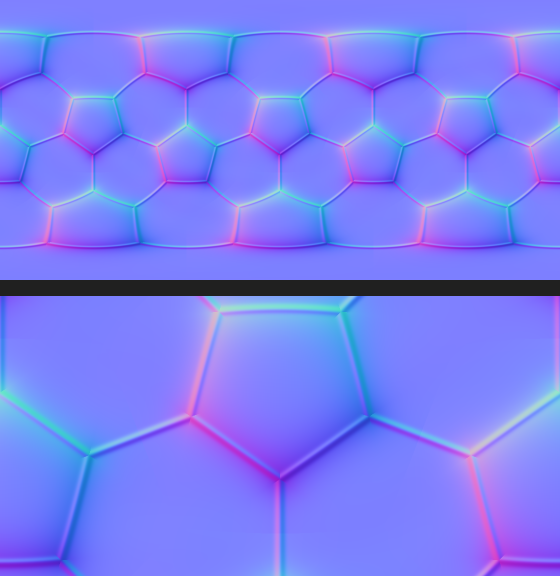
Top: the whole. Bottom: its middle third, enlarged.
Write a WebGL 2 fragment shader that draws this texture map.

```glsl
#version 300 es
precision highp float;

uniform vec2 u_resolution;
out vec4 fragColor;

const float PI = 3.14159265;

// Panel axes of a truncated icosahedron: two pentagon rings, three hexagon rings, pole
const vec2 RINGS[6] = vec2[6](
    vec2(37.38, 0.0), vec2(79.19, 60.0),
    vec2(41.81, 60.0), vec2(70.53, 22.24), vec2(70.53, -22.24),
    vec2(0.0, 0.0));

// Axis of panel i, or of its antipode when that faces dir; the first six are pentagons
vec3 panelAxis(int i, vec3 dir) {
    vec2 a = radians(RINGS[i / 3] + vec2(0.0, 120.0 * float(i % 3)));
    vec3 axis = vec3(sin(a.x) * cos(a.y), sin(a.x) * sin(a.y), cos(a.x));
    return axis * sign(dot(axis, dir)) * (i < 6 ? 0.9741 : 1.0);
}

// Tangent-space slope of the stitched ball at a map position
vec2 surfaceSlope(vec2 uv) {
    float lon = uv.x * 2.0 * PI;
    float lat = (uv.y - 0.5) * PI;
    vec3 east = vec3(-sin(lon), cos(lon), 0.0);
    vec3 north = vec3(-sin(lat) * cos(lon), -sin(lat) * sin(lon), cos(lat));
    vec3 dir = vec3(cos(lat) * cos(lon), cos(lat) * sin(lon), sin(lat));

    // Two nearest panels, and the nearest of each kind
    vec3 first = vec3(0.0), second = vec3(0.0), pent = vec3(0.0), hex = vec3(0.0);
    for (int i = 0; i < 16; i++) {
        vec3 axis = panelAxis(i, dir);
        float reach = dot(axis, dir);
        if (reach > dot(first, dir)) {
            second = first;
            first = axis;
        } else if (reach > dot(second, dir)) {
            second = axis;
        }
        if (i < 6) {
            if (reach > dot(pent, dir)) pent = axis;
        } else if (reach > dot(hex, dir)) {
            hex = axis;
        }
    }

    // Narrow groove along every seam
    vec3 away = normalize(first - second);
    float x = dot(away, dir) / 0.0135;
    vec3 tilt = -away * 1.35 * x * exp(-x * x);

    // Soft slopes down into the pentagon, summed over its sides
    vec3 slope = vec3(0.0);
    for (int i = 6; i < 16; i++) {
        vec3 inward = normalize(pent - panelAxis(i, dir));
        slope += inward * exp(-max(dot(inward, dir), 0.0) / 0.085);
    }
    float outside = max(-dot(normalize(pent - hex), dir), 0.0);
    tilt += 0.64 * slope * exp(-outside / 0.05);

    // Faint unevenness of the panels
    vec2 grain = 0.012 * vec2(sin(dot(dir, vec3(9.0, 13.0, 7.0))),
                              sin(dot(dir, vec3(-11.0, 6.0, 15.0)) + 1.3));
    return vec2(dot(tilt, east), -dot(tilt, north)) + grain + vec2(-0.015, 0.01);
}

void main() {
    // Average a 2 x 2 grid of samples for smooth seams
    vec3 color = vec3(0.0);
    for (int i = 0; i < 4; i++) {
        vec2 offset = vec2(i % 2, i / 2) * 0.5 - 0.25;
        vec2 slope = surfaceSlope((gl_FragCoord.xy + offset) / u_resolution);
        color += 0.5 + 0.5 * normalize(vec3(slope, 1.0));
    }
    fragColor = vec4(color / 4.0, 1.0);
}
```
